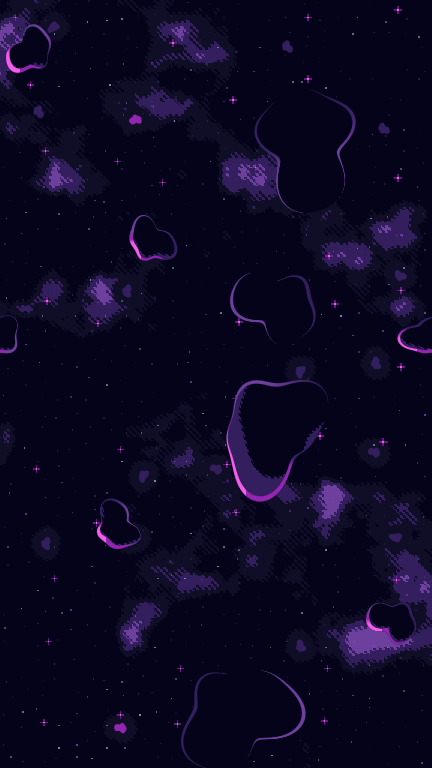
Give the GLSL for this background, as a WebGL 1 fragment shader.

```glsl
precision highp float;

uniform vec2 u_resolution;

const vec3 SPACE = vec3(0.02, 0.01, 0.10);
const vec3 DUST = vec3(0.06, 0.055, 0.15);
const vec3 INDIGO = vec3(0.20, 0.12, 0.37);
const vec3 VIOLET = vec3(0.43, 0.25, 0.62);
const vec3 MAGENTA = vec3(0.58, 0.14, 0.70);
const vec3 PINK = vec3(0.96, 0.36, 0.92);

float hash(vec2 p) {
  return fract(sin(dot(p, vec2(127.1, 311.7))) * 43758.5453);
}

vec2 hash2(vec2 p) {
  return vec2(hash(p), hash(p + 19.7));
}

float noise(vec2 p) {
  vec2 i = floor(p), f = fract(p);
  f = f * f * (3.0 - 2.0 * f);
  return mix(mix(hash(i), hash(i + vec2(1, 0)), f.x),
             mix(hash(i + vec2(0, 1)), hash(i + vec2(1, 1)), f.x), f.y);
}

// Coverage of the region where d < 0, one output pixel soft
float cover(float d) {
  return clamp(0.5 - d * u_resolution.x, 0.0, 1.0);
}

// Approximate distance to a wobbly closed curve
float blobDistance(vec2 p, float radius, float seed) {
  float a = atan(p.y, p.x);
  float wobble = 0.20 * sin(2.0 * a + seed) + 0.15 * sin(3.0 * a + 2.3 * seed)
               + 0.07 * sin(5.0 * a + 4.0 * seed);
  return 0.85 * (length(p) - radius * (1.0 + wobble));
}

// Dark pool with a hatched crescent on its lower left and a rim of varying width
vec3 drawBlob(vec3 color, vec2 p, float radius, float seed, float fill, float hatch) {
  float d = blobDistance(p, radius, seed);
  float a = atan(p.y, p.x);
  float inner = blobDistance(p - radius * fill * vec2(0.45, 0.8), radius, seed);
  color = mix(color, SPACE, cover(d));
  float crescent = cover(d) * cover(0.004 * hatch - inner) * step(0.01, fill);
  color = mix(color, INDIGO, crescent);

  float lit = dot(normalize(p + 1e-5), vec2(-0.6, -0.8)) * step(0.3, fill);
  float width = 0.0032 + 0.0042 * sin(2.0 * a + 3.0 * seed) * min(1.0, radius * 12.0)
              + 0.004 * max(lit, 0.0);
  vec3 rim = mix(INDIGO, VIOLET, smoothstep(-0.5, 0.6, sin(a + seed * 2.0)));
  rim = mix(rim, MAGENTA, smoothstep(0.25, 0.45, lit));
  rim = mix(rim, PINK, smoothstep(0.5, 0.7, lit) * step(p.x, -0.5 * radius));
  return mix(color, rim, cover(abs(d + 0.5 * width) - 0.5 * width) * step(0.0, width));
}

// One star per square cell; x is the core, y the cross arms
vec2 star(vec2 grain, float size, float arm) {
  vec2 id = floor(grain / size);
  vec2 d = abs(mod(grain, size) - floor(size * (0.2 + 0.6 * hash2(id + size))));
  float far = max(d.x, d.y), near = min(d.x, d.y);
  return vec2(step(far, 0.5), step(near, 0.5) * step(far, arm));
}

void main() {
  vec2 p = gl_FragCoord.xy / u_resolution.x;
  vec2 grain = floor(p * 288.0);
  vec2 g = grain / 288.0;
  float hatch = step(0.5, fract((grain.x + grain.y) * 0.25));
  vec3 color = SPACE;

  // Ragged dust clouds with glowing hearts
  float cloud = 0.66 * noise(g * 6.5 + 3.0) + 0.24 * noise(g * 17.0)
              + 0.10 * noise(g * 48.0) + 0.025 * (hatch - 0.5);
  color = mix(color, DUST, smoothstep(0.664, 0.667, cloud));
  color = mix(color, INDIGO, smoothstep(0.749, 0.752, cloud));
  color = mix(color, VIOLET, smoothstep(0.825, 0.828, cloud));

  // Small haloed droplets
  vec2 id = floor(p * 5.0);
  vec2 offset = (fract(p * 5.0) - 0.3 - 0.4 * hash2(id + 5.0)) / 5.0;
  float kind = hash(id + 41.0);
  float drop = blobDistance(offset, 0.012, kind * 40.0);
  color = mix(color, DUST, cover(drop - 0.022 + 0.004 * hatch) * step(kind, 0.22));
  color = mix(color, kind < 0.05 ? MAGENTA : INDIGO, cover(drop) * step(kind, 0.3));

  // Scattered stars and sparkles
  float tint = hash(floor(grain / 11.0) + 7.0);
  vec3 starColor = mix(vec3(0.45, 0.22, 0.60), vec3(0.50, 0.55, 0.75), step(0.6, tint));
  float brightness = 0.15 + 0.85 * pow(fract(tint * 13.0), 4.0);
  color = mix(color, starColor, star(grain, 11.0, 0.0).x * brightness * step(0.3, tint));
  vec2 sparkle = star(grain, 47.0, 2.0) * step(0.5, hash(floor(grain / 47.0) + 2.0));
  color = mix(color, MAGENTA, sparkle.y * 0.65);
  color = mix(color, PINK, sparkle.x);

  // Drifting pools: every third is large, and they wrap sideways
  for (int i = 0; i < 8; i++) {
    float n = float(i);
    vec2 q = p - vec2(fract(0.55 + 0.36 * n), 0.12 + 0.22 * n);
    q.x -= floor(q.x + 0.5);
    float radius = 0.073 + 0.047 * cos(n * 2.0944);
    float fill = i == 3 ? 0.6 : (radius < 0.08 ? 0.31 : 0.0);
    color = drawBlob(color, q, radius, 1.7 * n + 0.6, fill, hatch);
  }
  // Companion above the main pool
  color = drawBlob(color, p - vec2(0.64, 1.07), 0.085, 2.4, -0.45, hatch);

  gl_FragColor = vec4(color, 1.0);
}
```
